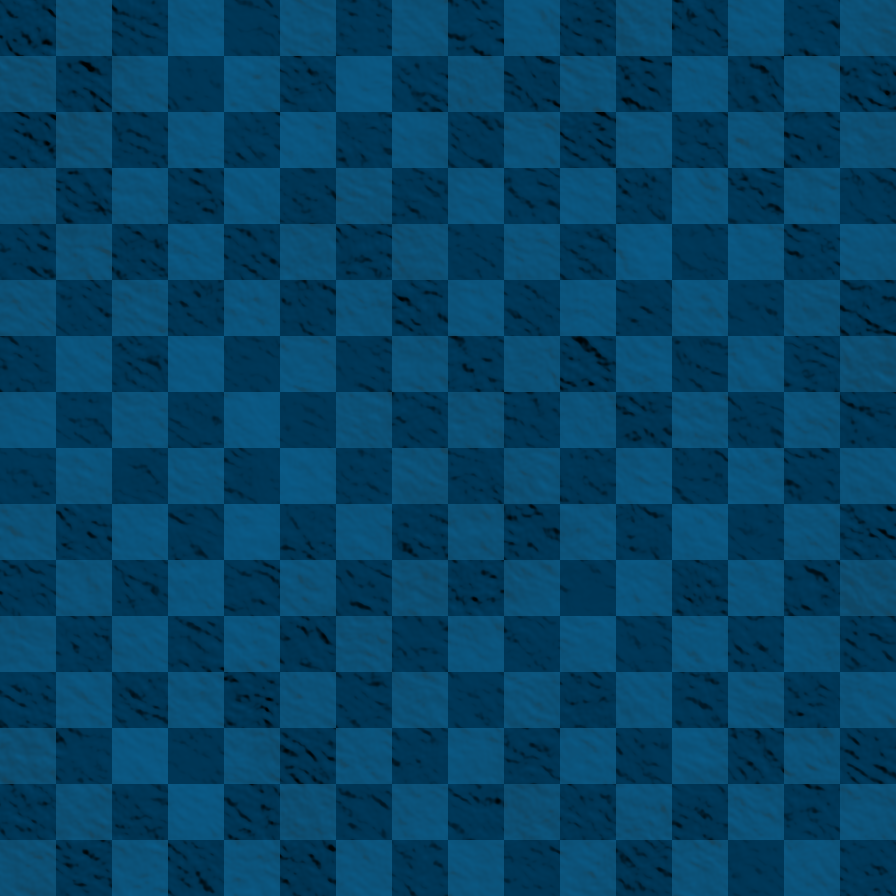
This pattern is drawn by a WebGL 1 fragment shader. Its source:

```glsl
precision highp float;

uniform vec2 u_resolution;

#define CHECKS 16.0
#define GRAIN 44.0
#define LIGHT_STEP vec2(0.0022, 0.0038)
#define WARP 0.005
#define SHADOW_DEPTH 0.60
#define CELL_VARIATION 0.22
#define FRESH_BLUE vec3(0.040, 0.345, 0.515)
#define WORN_BLUE vec3(0.055, 0.285, 0.410)
#define GREY_STAIN vec3(0.100, 0.265, 0.345)
#define DARK_BLUE vec3(0.002, 0.232, 0.368)

float hash(vec2 p) {
    vec3 q = fract(vec3(p.xyx) * 0.1031);
    q += dot(q, q.yzx + 33.33);
    return fract((q.x + q.y) * q.z);
}

// Unit gradient at a lattice point that wraps after `period` cells
vec2 gradient(vec2 cell, float period) {
    float angle = 6.28319 * hash(mod(cell, period) + period);
    return vec2(cos(angle), sin(angle));
}

// Gradient noise over the unit square, tiling for whole periods
float noise(vec2 p, float period) {
    p *= period;
    vec2 i = floor(p);
    vec2 f = p - i;
    vec2 w = f * f * f * (f * (f * 6.0 - 15.0) + 10.0);
    vec2 e = vec2(1.0, 0.0);
    float a = dot(gradient(i, period), f);
    float b = dot(gradient(i + e.xy, period), f - e.xy);
    float c = dot(gradient(i + e.yx, period), f - e.yx);
    float d = dot(gradient(i + e.xx, period), f - e.xx);
    return mix(mix(a, b, w.x), mix(c, d, w.x), w.y);
}

// Plaster surface; the whole-number shear stretches lumps diagonally
float plasterHeight(vec2 p) {
    vec2 sheared = vec2(p.x + p.y, p.y);
    return noise(p, GRAIN)
         + 0.65 * noise(sheared, GRAIN * 1.5)
         + 0.28 * noise(p, GRAIN * 3.5);
}

// 1 in light checks, 0 in dark ones, blended over one pixel
float checker(vec2 p) {
    vec2 inside = 0.25 - abs(fract(p * CHECKS * 0.5 + 0.25) - 0.5);
    vec2 side = clamp(inside * 4.0 * u_resolution / CHECKS, -1.0, 1.0);
    return 0.5 + 0.5 * side.x * side.y;
}

void main() {
    vec2 p = gl_FragCoord.xy / u_resolution;

    // Broad weathering plus a little difference between checks
    float cloud = noise(p, 5.0) + 0.6 * noise(p, 11.0);
    float cellTone = hash(floor(p * CHECKS) + 71.0) - 0.5;
    float bands = 0.14 * cos(12.56637 * p.x);
    float roughness = clamp(0.85 + 0.9 * cloud + bands
                            + 2.0 * CELL_VARIATION * cellTone, 0.25, 1.6);

    // Relief lit from the upper right
    vec2 q = p + WARP * vec2(noise(p, 23.0), noise(p, 29.0));
    float relief = plasterHeight(q) - plasterHeight(q + LIGHT_STEP);
    float shadow = smoothstep(0.12, 0.70, -relief);

    // Dark checks: deep pits where the plaster is rough
    float shade = 0.89 - 0.06 * cloud + 0.20 * relief * roughness
                - SHADOW_DEPTH * roughness * shadow;
    vec3 dark = DARK_BLUE * clamp(shade, 0.06, 1.12);

    // Light checks: faded paint with faint grey stains
    float wear = 0.42 + 0.45 * cloud + bands + CELL_VARIATION * cellTone
               - 0.45 * relief * roughness;
    vec3 light = mix(FRESH_BLUE, WORN_BLUE, clamp(wear, 0.0, 1.0));
    float stain = shadow * smoothstep(-0.15, 0.35, noise(p, 37.0));
    light = mix(light, GREY_STAIN, 0.75 * stain * min(roughness, 1.0));
    light *= 1.0 + 0.05 * relief;

    gl_FragColor = vec4(mix(dark, light, checker(p)), 1.0);
}
```
